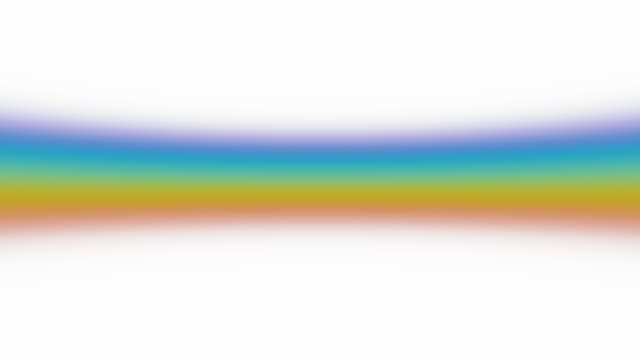
Write a Shadertoy shader that draws this background.

```glsl
const vec3 SPECTRUM[15] = vec3[15](
    vec3(.985, .985, .987), vec3(.955, .955, .965), vec3(.86, .86, .93),
    vec3(.66, .67, .87), vec3(.37, .56, .81), vec3(.17, .63, .77),
    vec3(.29, .71, .67), vec3(.50, .74, .49), vec3(.70, .70, .23),
    vec3(.77, .63, .18), vec3(.825, .58, .39), vec3(.875, .69, .64),
    vec3(.925, .87, .86), vec3(.965, .95, .95), vec3(.985, .98, .98));

// Colour stop, fading to near white outside the band
vec3 spectrumStop(int i) {
    float outside = float(max(max(-i, i - 14), 0));
    vec3 edge = SPECTRUM[clamp(i, 0, 14)];
    return mix(vec3(.997), edge, exp2(-outside));
}

// Catmull-Rom blend through neighbouring stops
vec3 spectrum(float t) {
    int i = int(floor(t));
    float f = fract(t);
    vec3 a = spectrumStop(i - 1);
    vec3 b = spectrumStop(i);
    vec3 c = spectrumStop(i + 1);
    vec3 d = spectrumStop(i + 2);
    return b + .5 * f * (c - a + f * (2. * a - 5. * b + 4. * c - d
             + f * (3. * (b - c) + d - a)));
}

void mainImage(out vec4 fragColor, in vec2 fragCoord) {
    vec2 uv = fragCoord / iResolution.xy;

    // The band widens as a parabola towards both sides
    float side = 2. * uv.x - 1.;
    float spread = 1. + .32 * side * side;
    float t = 8.25 + 36. * (.4653 - uv.y) / spread;

    fragColor = vec4(clamp(spectrum(t), 0., 1.), 1.);
}
```
